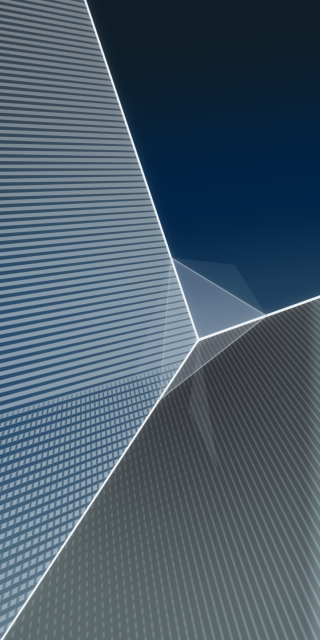
Reproduce this background procedurally as a Shadertoy shader.

```glsl
// Signed distance to the line a-b, positive on its left side
float leftOf(vec2 p, vec2 a, vec2 b) {
    vec2 dir = normalize(b - a);
    return dot(p - a, vec2(-dir.y, dir.x));
}

float segment(vec2 p, vec2 a, vec2 b) {
    vec2 ab = b - a;
    return length(p - a - ab * clamp(dot(p - a, ab) / dot(ab, ab), 0.0, 1.0));
}

float cover(float d, float aa) {
    return smoothstep(-aa, aa, d);
}

// Counter-clockwise triangle mask
float triangle(vec2 p, vec2 a, vec2 b, vec2 c, float aa) {
    return cover(min(leftOf(p, a, b), min(leftOf(p, b, c), leftOf(p, c, a))), aa);
}

// Repeating band that fills the given share of each period
float bands(float phase, float share) {
    float aa = fwidth(phase) * 0.7;
    return cover(share * 0.5 - abs(fract(phase) - 0.5), aa);
}

// Thin bright line with a soft halo
float ridge(vec2 p, vec2 a, vec2 b, float width, float aa) {
    float d = segment(p, a, b);
    return cover(width - d, aa) + 0.16 * exp(-d * 90.0);
}

float slatPhase(vec2 p) {
    float t = (p.y - 1.48) / (2.7 - p.x);
    return t * (122.0 + 40.0 * t);
}

float fanPhase(vec2 p, vec2 origin) {
    vec2 q = p - origin;
    return atan(q.x, -q.y) * 64.0;
}

vec3 skyColor(vec2 p) {
    float h = p.y - 0.12 * (p.x - 0.6);
    vec3 night = vec3(0.055, 0.115, 0.155);
    vec3 navy = vec3(0.005, 0.140, 0.280);
    vec3 horizon = vec3(0.130, 0.260, 0.370);
    vec3 col = mix(navy, night, smoothstep(1.34, 1.92, h));
    return mix(col, horizon, smoothstep(1.36, 0.98, h));
}

vec3 slatPanel(vec2 p, float slats, float fan) {
    float low = smoothstep(1.9, 0.9, p.y);
    float across = clamp(p.x / 0.55, 0.0, 1.0);
    vec3 gap = mix(vec3(0.22, 0.27, 0.31), vec3(0.16, 0.30, 0.43), low);
    gap = mix(gap, vec3(0.36, 0.46, 0.52), smoothstep(0.75, 0.0, p.y));
    gap = mix(gap, vec3(0.32, 0.38, 0.44), across * 0.5);
    vec3 slat = mix(vec3(0.47, 0.51, 0.54), vec3(0.53, 0.61, 0.67), low);
    slat += 0.05 * smoothstep(0.9, 0.3, p.y);

    // Crossing gaps break the lower slats into tiles
    float grid = cover(0.70 + 0.28 * p.x - p.y, 0.03);
    float shade = bands(slats, mix(0.50, 0.22, across));
    float cross = grid * bands(fan, 0.36) * 0.75;
    return mix(slat, gap, max(shade, cross));
}

vec3 fanPanel(vec2 p, vec2 hub, float slats, float fan) {
    float far = smoothstep(0.0, 1.0, length(p - hub));
    vec3 col = mix(vec3(0.19, 0.20, 0.22), vec3(0.36, 0.41, 0.42), far);
    float rightSide = smoothstep(0.25, 0.85, p.x);
    float lines = bands(fan, 0.30);
    float dots = lines * (1.0 - bands(slats, 0.45));
    col += vec3(0.11, 0.12, 0.12) * mix(dots * 0.65, lines, rightSide);
    col += vec3(0.08, 0.10, 0.11) * smoothstep(0.95, 1.0, p.x);
    return col;
}

void mainImage(out vec4 fragColor, in vec2 fragCoord) {
    vec2 p = fragCoord / iResolution.xy * vec2(1.0, 2.0);
    float aa = 0.8 / iResolution.x;

    // Corners of the folded planes
    vec2 hub = vec2(0.620, 0.9375);
    vec2 top = vec2(0.266, 2.0);
    vec2 peak = vec2(0.534, 1.195);
    vec2 wing = vec2(0.833, 1.013);
    vec2 right = vec2(1.0, 1.073);
    vec2 foot = vec2(0.005, 0.0);
    vec2 fold = vec2(0.499, 0.751);

    // Three planes meeting at the hub
    float slats = slatPhase(p);
    float fan = fanPhase(p, vec2(0.26, 1.66));
    float sky = cover(min(leftOf(p, hub, right), leftOf(p, top, hub)), aa);
    float slatted = cover(min(leftOf(p, hub, top), leftOf(p, foot, hub)), aa);
    vec3 col = fanPanel(p, hub, slats, fan);
    col = mix(col, slatPanel(p, slats, fan), slatted);
    col = mix(col, skyColor(p), sky);

    // Translucent facets
    vec3 glass = vec3(0.72, 0.77, 0.82);
    vec3 pane = mix(vec3(0.45, 0.53, 0.61), vec3(0.31, 0.40, 0.51), smoothstep(0.95, 1.18, p.y));
    col = mix(col, glass, 0.09 * triangle(p, peak, wing, vec2(0.734, 1.172), aa));
    col = mix(col, pane, 0.94 * triangle(p, peak, hub, wing, aa));
    col = mix(col, glass, 0.24 * triangle(p, peak, fold, hub, aa));
    col = mix(col, glass, 0.08 * triangle(p, peak, vec2(0.42, 0.83), fold, aa));
    col = mix(col, glass, 0.28 * triangle(p, fold, wing, hub, aa));
    col = mix(col, glass, 0.12 * triangle(p, hub, vec2(0.59, 0.72), vec2(0.682, 0.53), aa));

    // Bright ridges, then fainter creases
    float bright = ridge(p, top, hub, 0.0032, aa) + ridge(p, hub, right, 0.0040, aa);
    bright += ridge(p, foot, hub, 0.0032, aa);
    float crease = ridge(p, peak, wing, 0.0018, aa) + ridge(p, wing, fold, 0.0018, aa);
    crease += 0.6 * ridge(p, peak, fold, 0.0015, aa);
    col = mix(col, vec3(0.93, 0.95, 0.96), clamp(0.9 * bright, 0.0, 1.0));
    col = mix(col, vec3(0.78, 0.82, 0.85), clamp(0.5 * crease, 0.0, 1.0));

    fragColor = vec4(clamp(col, 0.0, 1.0), 1.0);
}
```
